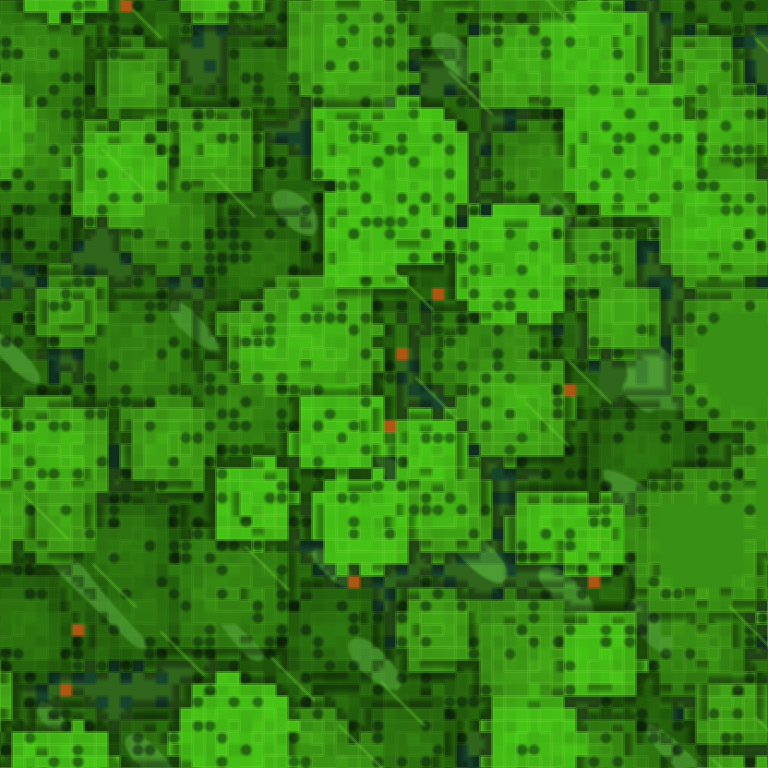
Reproduce this texture procedurally as a three.js fragment shader.

```glsl
// Blocky forest canopy from above: stepped crowns, speckled ground, slanted sunlit glades.
varying vec2 vUv;

const float CELLS = 64.0;         // blocks across the canvas
const float TREE_SPACING = 8.0;   // blocks between trees
const float SOFTNESS = 0.08;      // blur of block borders, in blocks
const float LINE_WIDTH = 0.15;    // lit rims, in blocks
const float SPECK_SHARE = 0.17;   // dark gaps among leaves
const float POOL_SHARE = 0.27;    // teal blocks on the ground
const float FLAT_SHARE = 0.045;   // trees with a smooth top

const vec3 DARK_LEAF = vec3(0.12, 0.33, 0.04);
const vec3 LOW_LEAF = vec3(0.18, 0.47, 0.06);
const vec3 MID_LEAF = vec3(0.24, 0.60, 0.08);
const vec3 TOP_LEAF = vec3(0.26, 0.73, 0.08);
const vec3 RIM_LIGHT = vec3(0.46, 0.84, 0.24);
const vec3 FLAT_TOP = vec3(0.22, 0.57, 0.08);
const vec3 GROUND = vec3(0.19, 0.40, 0.11);
const vec3 TEAL = vec3(0.09, 0.27, 0.17);
const vec3 GLADE = vec3(0.30, 0.61, 0.20);
const vec3 FLOWER = vec3(0.68, 0.34, 0.07);

struct Block {
  float level;   // stepped height, 0 on the ground
  float tone;    // leaf brightness
  float smoothTop;
};

float hash(vec2 p) {
  vec3 q = fract(vec3(p.xyx) * 0.1031);
  q += dot(q, q.yzx + 33.33);
  return fract((q.x + q.y) * q.z);
}

float valueNoise(vec2 p) {
  vec2 i = floor(p), f = fract(p);
  f = f * f * (3.0 - 2.0 * f);
  float low = mix(hash(i), hash(i + vec2(1, 0)), f.x);
  float high = mix(hash(i + vec2(0, 1)), hash(i + vec2(1, 1)), f.x);
  return mix(low, high, f.y);
}

// The tallest crown over a block, or the undergrowth below it
Block canopy(vec2 cell) {
  float jitter = hash(cell + 71.0);
  float brush = step(0.5, valueNoise(cell * 0.17 + 40.0) + 0.2 * (jitter - 0.5));
  Block best = Block(brush * (1.0 + floor(jitter * 1.6)), 0.12 + 0.2 * jitter, 0.0);
  vec2 home = floor(cell / TREE_SPACING);
  for (int y = -1; y <= 1; y++) {
    for (int x = -1; x <= 1; x++) {
      vec2 id = home + vec2(x, y) + 20.0;
      vec2 offset = vec2(hash(id), hash(id + 37.0));
      vec2 center = (id - 20.0 + 0.15 + 0.7 * offset) * TREE_SPACING;
      vec2 away = abs(cell + 0.5 - center);
      float smoothTree = step(1.0 - FLAT_SHARE, hash(id + 91.0));
      float radius = mix(3.1 + 2.6 * hash(id + 53.0), 6.2, smoothTree);
      float d = mix(length(away), max(away.x, away.y), 0.3) / radius;
      d += 0.22 * (jitter - 0.5) * (1.0 - smoothTree);
      float top = mix(hash(id + 17.0), 0.8, smoothTree);
      float dome = 1.0 - d * d;
      float level = floor(2.0 + top * 7.0 + dome * 4.0 + jitter * 1.5 + 3.0 * smoothTree);
      if (d < 1.0 && level > best.level) {
        float tone = 0.08 + top * 0.8 + 0.22 * dome - 0.25 * smoothTree;
        best = Block(level, tone, smoothTree * step(d, 0.62));
      }
    }
  }
  return best;
}

vec3 leafColor(float tone) {
  vec3 c = mix(DARK_LEAF, LOW_LEAF, smoothstep(0.1, 0.4, tone));
  c = mix(c, MID_LEAF, smoothstep(0.35, 0.65, tone));
  return mix(c, TOP_LEAF, smoothstep(0.6, 0.85, tone));
}

// Long slanted patches of light and a few hairline streaks
float glade(vec2 p) {
  vec2 slant = vec2(p.x + p.y, p.x - p.y) * 0.7071;
  float area = valueNoise(slant * vec2(0.32, 0.13) + 9.0);
  return smoothstep(0.76, 0.78, area);
}

float streak(vec2 p) {
  vec2 slant = vec2(p.x + p.y, p.x - p.y) * 0.7071 / vec2(5.0, 8.0);
  vec2 f = fract(slant);
  float across = abs(f.x - 0.5) * 5.0;
  float along = abs(f.y - 0.5);
  return step(hash(floor(slant) + 130.0), 0.22) * step(along, 0.32)
    * (1.0 - smoothstep(0.04, 0.13, across));
}

vec3 forest(vec2 p) {
  vec2 cell = floor(p), f = fract(p) - 0.5;
  Block here = canopy(cell);
  float grain = hash(cell + 211.0);
  float leafy = step(0.5, here.level);

  // Base colour of the block
  vec3 soil = mix(GROUND, GLADE, glade(p));
  soil = mix(soil, TEAL, step(grain, POOL_SHARE) * (1.0 - 0.7 * glade(p)));
  vec3 leaf = leafColor(here.tone) * (0.94 + 0.12 * hash(cell + 307.0));
  leaf = mix(leaf, GLADE, 0.75 * glade(p) * step(here.tone, 0.45));
  float speck = step(grain, SPECK_SHARE) * (1.0 - smoothstep(0.38, 0.52, length(f)));
  leaf = mix(leaf, leaf * 0.55 + vec3(0.0, 0.02, 0.02), speck);
  vec3 color = mix(soil, leaf, leafy);

  // Shade under higher neighbours, light along drops
  float shade = 0.0, rim = 0.0;
  for (int i = 0; i < 4; i++) {
    float turn = mod(float(i), 2.0) * 2.0 - 1.0;
    vec2 side = i < 2 ? vec2(turn, 0.0) : vec2(0.0, turn);
    float rise = canopy(cell + side).level - here.level;
    float border = 0.5 - dot(f, side);
    shade = max(shade, step(1.5, rise) * (1.0 - smoothstep(0.3, 0.95, border)));
    rim = max(rim, step(rise, -0.5) * (1.0 - smoothstep(0.06, LINE_WIDTH, border)));
  }
  color *= 1.0 - 0.34 * shade;
  color = mix(color, RIM_LIGHT, rim * leafy * (0.12 + 0.45 * smoothstep(0.3, 0.8, here.tone)));
  color = mix(color, FLAT_TOP, here.smoothTop);
  color = mix(color, RIM_LIGHT, 0.5 * streak(p) * (1.0 - here.smoothTop));
  return mix(color, FLOWER, step(hash(cell + 401.0), 0.004) * step(here.level, 4.0));
}

void main() {
  vec2 p = vUv * CELLS;
  vec3 color = vec3(0.0);
  for (int i = 0; i < 4; i++) {
    vec2 corner = vec2(mod(float(i), 2.0), floor(float(i) / 2.0)) * 2.0 - 1.0;
    color += 0.25 * forest(p + corner * SOFTNESS);
  }
  gl_FragColor = vec4(color, 1.0);
}
```
